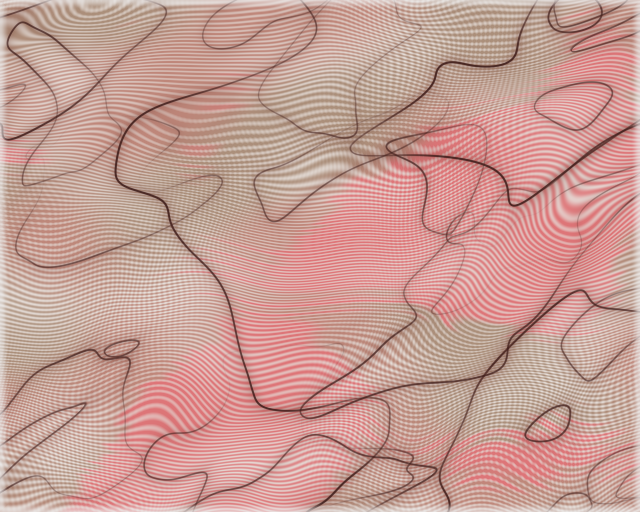
Give the GLSL for this pattern, as a Shadertoy shader.

```glsl
const float TAU = 6.28318;
const float ROWS = 122.0;

float hash(vec2 p) {
    return fract(sin(dot(p, vec2(12.9898, 78.233))) * 43758.5453);
}

vec2 gradientAt(vec2 cell) {
    float angle = TAU * hash(cell);
    return vec2(cos(angle), sin(angle));
}

// Gradient noise, about -0.6 to 0.6
float noise(vec2 p) {
    vec2 i = floor(p), f = fract(p);
    vec2 u = f * f * f * (f * (f * 6.0 - 15.0) + 10.0);
    vec2 e = vec2(1.0, 0.0);
    float low = mix(dot(gradientAt(i), f), dot(gradientAt(i + e), f - e), u.x);
    float high = mix(dot(gradientAt(i + e.yx), f - e.yx),
                     dot(gradientAt(i + 1.0), f - 1.0), u.x);
    return mix(low, high, u.y);
}

// Folded terrain stretched along a rising diagonal
float terrain(vec2 p, float scale, float seed) {
    vec2 along = vec2(0.848, 0.53);
    vec2 s = vec2(dot(p, along), dot(p, vec2(-along.y, along.x)));
    s = s * vec2(2.1, 4.3) * scale + seed;
    s += 0.7 * vec2(noise(s * 0.9 + 3.7), noise(s * 0.9 + 9.2));
    return noise(s) + 0.3 * noise(s * 2.1 + 5.3);
}

// Approximate distance to one contour of the terrain
float contourDistance(vec2 p, float scale, float seed, float level) {
    float e = 0.002;
    float h = terrain(p, scale, seed);
    vec2 slope = vec2(terrain(p + vec2(e, 0.0), scale, seed) - h,
                      terrain(p + vec2(0.0, e), scale, seed) - h) / e;
    return abs(h - level) / max(length(slope), 0.35);
}

// Periodic thread that settles to its mean when too fine to resolve
float thread(float phase) {
    float footprint = length(vec2(dFdx(phase), dFdy(phase)));
    float visible = 1.0 - smoothstep(0.32, 0.58, footprint);
    return 0.5 - 0.5 * cos(TAU * phase) * visible;
}

float blob(vec2 p, vec2 center, vec2 radius, float shear) {
    vec2 d = p - center;
    d.y -= shear * d.x;
    return 1.0 - length(d / radius);
}

// Positive inside the pink patches
float pinkField(vec2 p, float jitter) {
    float patches = max(blob(p, vec2(0.98, 0.57), vec2(0.37, 0.23), 0.3),
                        blob(p, vec2(0.49, 0.17), vec2(0.33, 0.19), 0.15));
    float islands = noise(p * vec2(3.2, 5.0) + 21.0);
    return max(patches, -0.3) + 0.85 * islands + 0.22 * (jitter - 0.5);
}

void mainImage(out vec4 fragColor, in vec2 fragCoord) {
    vec2 p = fragCoord / iResolution.y;
    float aspect = iResolution.x / iResolution.y;
    float pixel = 1.0 / iResolution.y;

    // Warped weave of threads
    float fold = terrain(p, 0.75, 4.0);
    vec2 q = p;
    q.y += 0.09 * fold + 0.10 * noise(p * 4.0 + 31.0);
    q.x += 0.07 * terrain(p, 1.0, 17.0);
    float phase = q.y * ROWS;
    float weft = thread(phase);
    float warp = thread(q.x * ROWS * 0.9);
    float grain = smoothstep(-0.25, 0.3, noise(p * 3.0 + 47.0));
    float density = 0.65 + 0.45 * noise(p * vec2(4.0, 6.0) + 61.0);
    float ink = density + 0.72 * (weft - 0.5) + 0.32 * grain * (warp - 0.5);
    ink = clamp(ink, 0.0, 1.0);

    // Thread colours, with patch borders frayed row by row
    vec3 paper = vec3(0.90, 0.87, 0.85);
    vec3 rust = vec3(0.75, 0.53, 0.48);
    vec3 olive = vec3(0.67, 0.56, 0.48);
    vec3 pink = vec3(0.87, 0.46, 0.47);
    float oliveMix = smoothstep(-0.2, 0.25, noise(p * vec2(2.5, 4.0) + 73.0));
    float jitter = hash(vec2(floor(phase), 5.0));
    float pinkMix = smoothstep(-0.08, 0.1, pinkField(p, jitter));
    vec3 dye = mix(mix(rust, olive, oliveMix), pink, pinkMix);
    vec3 color = mix(paper, dye, ink);

    // Dark creases with soft shaded flanks
    vec3 shade = vec3(0.50, 0.31, 0.27);
    vec3 crease = vec3(0.23, 0.10, 0.09);
    for (int i = 0; i < 3; i++) {
        float k = float(i);
        float scale = 0.75 + 0.3 * k;
        float seed = 4.0 + 13.0 * k;
        float d = contourDistance(p, scale, seed, 0.05 + 0.08 * k);
        float presence = smoothstep(-0.3, 0.2, noise(p * 2.8 + seed * 1.7));
        float strength = mix(0.55 - 0.25 * k, 1.0 - 0.17 * k, presence);
        float width = mix(0.0007, 0.0018, strength);
        float core = 1.0 - smoothstep(width - 0.6 * pixel, width + 0.8 * pixel, d);
        color = mix(color, shade, 0.42 * strength * exp(-d / 0.010));
        color = mix(color, crease, 0.85 * strength * core);
    }

    // Worn pale margin
    vec2 inset = min(p, vec2(aspect, 1.0) - p);
    float margin = 1.0 - smoothstep(0.0, 0.018, min(inset.x, inset.y));
    color = mix(color, vec3(0.93), 0.65 * margin);

    fragColor = vec4(color, 1.0);
}
```
